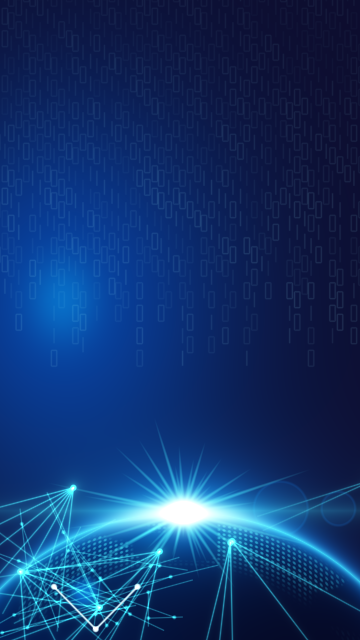
Reproduce this background procedurally as a Shadertoy shader.

```glsl
// Blue night sky with falling binary digits, a flaring planet rim and a glowing network.
#define NIGHT vec3(0.05, 0.05, 0.18)
#define ROYAL vec3(0.03, 0.26, 0.64)
#define AZURE vec3(0.02, 0.45, 0.98)
#define CYAN vec3(0.22, 0.88, 1.0)
#define GLOW_POS vec2(0.174, 0.944)
#define FLARE_POS vec2(0.51, 0.354)
#define PLANET_RADIUS 0.718
#define DIGIT_CELL vec2(0.0595, 0.0625)
#define DIGIT_STRENGTH 0.17
#define RAY_COUNT 38.0
#define LINK_COUNT 22.0

float hash(float n) { return fract(sin(n * 127.1 + 3.7) * 43758.5453); }
float hash2(vec2 p) { return fract(sin(dot(p, vec2(127.1, 311.7))) * 43758.5453); }
float noise(vec2 p) {
    vec2 i = floor(p), f = smoothstep(0.0, 1.0, fract(p));
    return mix(mix(hash2(i), hash2(i + vec2(1, 0)), f.x),
               mix(hash2(i + vec2(0, 1)), hash2(i + vec2(1, 1)), f.x), f.y);
}
vec3 screen(vec3 base, vec3 light) { return base + (1.0 - base) * clamp(light, 0.0, 1.0); }

// Antialiased coverage of a shape at distance d with half width w
float stroke(float d, float w) {
    float px = 1.0 / iResolution.x;
    return 1.0 - smoothstep(w - px, w + px, d);
}
float segment(vec2 p, vec2 a, vec2 b) {
    vec2 ab = b - a;
    return length(p - a - ab * clamp(dot(p - a, ab) / dot(ab, ab), 0.0, 1.0));
}

// Columns of outlined zeros and ones, each ending at its own height
float digits(vec2 p) {
    float sum = 0.0;
    for (float layer = 0.0; layer < 3.0; layer++) {
        vec2 g = (p - 0.0014 - layer * vec2(0.021, -0.025)) / DIGIT_CELL;
        vec2 id = floor(g), q = abs((fract(g) - 0.5) * DIGIT_CELL);
        float bottom = mix(0.64, 0.96, hash(id.x + layer * 37.0)) + 0.17 * layer;
        float isZero = step(0.45, hash2(id + layer * 19.0));
        vec2 e = q - vec2(0.0045, 0.019);
        float box = abs(length(max(e, 0.0)) + min(max(e.x, e.y), 0.0) - 0.003);
        float bar = length(vec2(q.x, max(q.y - 0.019, 0.0)));
        float shown = step(bottom, (id.y + 0.5) * DIGIT_CELL.y) * mix(0.35, 1.0, hash2(id + 3.0));
        sum += stroke(mix(bar, box, isZero), 0.0016) * shown;
    }
    return sum * mix(1.0, 0.5, smoothstep(1.0, 1.75, p.y));
}

// Tapered rays spreading from the flare
float rays(vec2 q) {
    float sum = 0.0;
    for (float k = 0.0; k < RAY_COUNT; k++) {
        float angle = (k + hash(k)) * 6.2832 / RAY_COUNT;
        vec2 dir = vec2(cos(angle), sin(angle));
        float reach = mix(0.12, 0.44, hash(k + 50.0)) * (0.5 + 0.5 * abs(dir.x));
        float along = dot(q, dir), across = abs(q.x * dir.y - q.y * dir.x);
        float fade = clamp(1.0 - along / reach, 0.0, 1.0);
        sum += step(0.0, along) * fade * (1.0 - smoothstep(0.0, 0.003 + 0.007 * fade, across));
    }
    return sum;
}

// Evenly turned lines leaving a hub, with a dot on the hub
float fan(vec2 p, vec2 hub, float start, float turn, float count, float reach) {
    float r = length(p - hub), sum = stroke(r, 0.008) + 0.25 * exp(-r * 45.0);
    for (float i = 0.0; i < count; i++) {
        float a = start + turn * i;
        float d = segment(p, hub, hub + reach * vec2(cos(a), sin(a)));
        sum += (1.0 - 0.5 * min(r / reach, 1.0)) * (0.75 * stroke(d, 0.0016) + 0.12 * exp(-d * 160.0));
    }
    return sum;
}
vec2 node(float i) {
    float x = hash(i + 11.0);
    return vec2(0.5 * x, 0.36 * hash(i + 71.0) * (1.0 - 0.45 * x));
}
float network(vec2 p) {
    float sum = 0.0;
    for (float i = 0.0; i < LINK_COUNT; i++) {
        vec2 a = node(i), b = node(i + 1.0);
        sum += 0.5 * stroke(segment(p, a, b + 0.3 * (b - a)), 0.0012);
        sum += 0.6 * stroke(length(p - a), 0.005);
    }
    sum += fan(p, vec2(0.204, 0.423), 3.4, 0.2, 7.0, 0.4);
    sum += fan(p, vec2(0.444, 0.246), 3.3, 0.3, 5.0, 0.45);
    sum += fan(p, vec2(0.056, 0.19), -1.5, 0.4, 6.0, 0.3);
    sum += fan(p, vec2(0.277, 0.09), 2.0, 0.5, 5.0, 0.35);
    sum += 0.6 * fan(p, vec2(1.05, 0.45), 3.45, 0.12, 2.0, 0.35);
    sum += fan(p, vec2(0.64, 0.27), -1.81, 0.13, 3.0, 0.4);
    return sum + fan(p, vec2(0.645, 0.275), -0.92, 0.42, 2.0, 0.42);
}

void mainImage(out vec4 fragColor, in vec2 fragCoord) {
    vec2 p = fragCoord / iResolution.xy * vec2(1.0, 1.7778), q = p - FLARE_POS;
    float height = length(q + vec2(0, PLANET_RADIUS)) - PLANET_RADIUS;
    // Sky and digits
    vec2 g = (p - GLOW_POS) * vec2(1.0, 0.82);
    vec3 col = mix(NIGHT, ROYAL, exp(-4.4 * dot(g, g)));
    col += vec3(0.0, 0.17, 0.14) * exp(-110.0 * dot(g, g));
    col = screen(col, vec3(0.5, 0.8, 0.85) * DIGIT_STRENGTH * digits(p));
    // Planet body, halftone land and glowing rim
    vec3 body = mix(vec3(0.01, 0.1, 0.3), vec3(0.02, 0.03, 0.14), smoothstep(0.0, 0.8, p.x));
    col = mix(col, body, 1.0 - smoothstep(-0.015, 0.01, height));
    float near = exp(-5.0 * q.x * q.x), depth = abs(height);
    float land = smoothstep(0.35, 0.5, noise(p * vec2(9.0, 16.0) + 4.0));
    land *= smoothstep(-0.16, -0.07, height) * (1.0 - smoothstep(-0.03, -0.015, height));
    vec2 cell = (fract(vec2(q.x, height * 1.3) / 0.015) - 0.5) * 0.015;
    col = screen(col, AZURE * mix(0.55, 1.0, near) * exp(-depth * mix(42.0, 18.0, near)));
    col = screen(col, CYAN * mix(0.65, 1.0, near) * exp(-depth * mix(140.0, 60.0, near * near)));
    col = screen(col, CYAN * stroke(length(cell), 0.0042) * land * near * 0.65);
    // Flare: halo, horizontal streak, rays and white core
    col = screen(col, AZURE * exp(-5.5 * length(q * vec2(1.0, 1.8))));
    col = screen(col, CYAN * 0.8 * exp(-abs(q.y - 0.005) * 38.0 - abs(q.x) * 3.0));
    col = screen(col, CYAN * 0.85 * rays(q));
    float core = exp(-pow(q.x / 0.16, 2.0) - pow(height / 0.03, 2.0)) + exp(-dot(q, q) * 500.0);
    col = screen(col, vec3(0.75, 1.0, 1.05) * 1.4 * core);
    // Lens rings and a soft bubble
    for (float i = 0.0; i < 2.0; i++) {
        float d = length(p - vec2(0.78 + 0.16 * i, 0.365)) - 0.075 + 0.028 * i;
        col = screen(col, AZURE * (0.14 * stroke(abs(d), 0.003) + 0.08 * stroke(d, 0.0)));
    }
    col = screen(col, AZURE * 0.7 * (1.0 - smoothstep(0.01, 0.065, length(p - vec2(0.235, 0.13)))));
    // Network with a bright V in front
    col = screen(col, CYAN * network(p));
    vec2 v = vec2(abs(p.x - 0.266), p.y - 0.03), tip = vec2(0.116, 0.118);
    float vee = stroke(segment(v, vec2(0), tip), 0.0025) + stroke(min(length(v), length(v - tip)), 0.008);
    fragColor = vec4(screen(col, vec3(0.85, 0.97, 1.0) * vee), 1.0);
}
```
